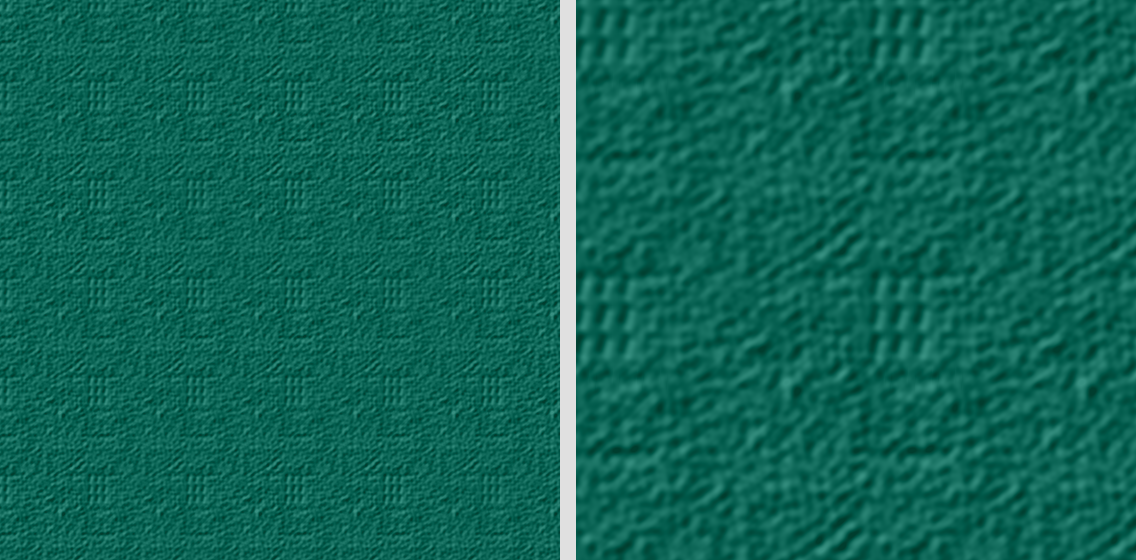
Left: the whole. Right: its middle third, enlarged.
A WebGL 2 fragment shader for this pattern:

```glsl
#version 300 es
precision highp float;

#define REPEATS 5.69
#define MOTIF_CENTRE vec2(0.1745, 0.8294)
#define BASE_COLOUR vec3(0.040, 0.390, 0.330)
#define RELIEF_GAIN 0.172
#define LIGHT_STEP 0.011
#define GROOVE_WIDTH 0.018
#define DASH_SPACING vec2(0.076, 0.100)
#define WEAVE_COUNT 22.0
#define WEAVE_DEPTH 0.075
#define BROAD_TONE 0.038
#define WEAR 0.3

uniform vec2 u_resolution;
out vec4 fragColor;

const float TAU = 6.2831853;

float hash(vec2 p) {
    vec3 q = fract(p.xyx * vec3(0.1031, 0.1030, 0.0973));
    q += dot(q, q.yzx + 33.33);
    return fract((q.x + q.y) * q.z);
}

float cornerSlope(vec2 cell, vec2 offset, vec2 period) {
    float angle = TAU * hash(mod(cell, period) + period * 1.7);
    return dot(vec2(cos(angle), sin(angle)), offset);
}

// Gradient noise that wraps after a whole number of cells
float gradientNoise(vec2 p, vec2 period) {
    vec2 i = floor(p), f = p - i;
    vec2 w = f * f * f * (f * (f * 6.0 - 15.0) + 10.0);
    vec2 e = vec2(1.0, 0.0);
    float low = mix(cornerSlope(i, f, period),
                    cornerSlope(i + e.xy, f - e.xy, period), w.x);
    float high = mix(cornerSlope(i + e.yx, f - e.yx, period),
                     cornerSlope(i + e.xx, f - e.xx, period), w.x);
    return mix(low, high, w.y);
}

float tileNoise(vec2 p, float count) {
    return gradientNoise(p * count, vec2(count));
}

// The shear stretches the grain along the rising diagonal
float slantedNoise(vec2 p, vec2 count) {
    return gradientNoise(vec2(p.x - p.y, p.y) * count, count);
}

// Soft groove along the segment from a to b
float groove(vec2 p, vec2 a, vec2 b) {
    vec2 ab = b - a;
    float d = length(p - a - ab * clamp(dot(p - a, ab) / dot(ab, ab), 0.0, 1.0));
    return exp(-d * d / (GROOVE_WIDTH * GROOVE_WIDTH));
}

// Soft-edged rectangular mask
float panel(vec2 p, vec2 centre, vec2 halfSize) {
    vec2 d = abs(p - centre) - halfSize;
    return (1.0 - smoothstep(-0.04, 0.04, d.x)) * (1.0 - smoothstep(-0.04, 0.04, d.y));
}

float stitchedMotif(vec2 p) {
    // Three columns of short, leaning dashes
    vec2 id = clamp(floor(p / DASH_SPACING + 0.5), vec2(-1.0), vec2(1.0));
    vec2 dash = p - id * DASH_SPACING;
    float cut = 1.35 * groove(dash, vec2(-0.006, -0.020), vec2(0.006, 0.020));

    // Frame lines above, beside and below the dashes
    cut += 0.55 * groove(p, vec2(-0.27, 0.135), vec2(0.20, 0.135));
    cut += 0.50 * groove(p, vec2(-0.33, -0.15), vec2(-0.33, 0.12));
    cut += 0.70 * groove(p, vec2(-0.14, -0.46), vec2(0.16, -0.46));

    // Row of shallow pits under the dashes
    float pitX = clamp(floor(p.x / 0.08 + 0.5), -1.0, 3.0) * 0.08;
    cut += 0.6 * groove(p, vec2(pitX - 0.02, -0.22), vec2(pitX + 0.02, -0.20));

    // Raised slanted stitch at the lower left
    cut -= 0.8 * groove(p, vec2(-0.37, -0.25), vec2(-0.31, -0.19));
    return cut;
}

float clothHeight(vec2 p) {
    vec2 q = p - floor(p + 0.5);
    float strokes = panel(q, vec2(0.0, 0.24), vec2(0.29, 0.07));
    float woven = panel(q, vec2(0.0, -0.03), vec2(0.27, 0.13));
    float dashed = panel(q, vec2(0.0), vec2(0.12, 0.15));

    // Irregular grain, calmer around the weave and the dashes
    float coarse = tileNoise(p, 11.0);
    float grain = 0.62 * tileNoise(p, 26.0)
                + 0.60 * slantedNoise(p, vec2(22.0, 16.0)) + 0.45 * coarse;
    grain *= (1.0 - 0.3 * woven) * (1.0 - 0.7 * dashed);
    grain += 0.65 * strokes * slantedNoise(p, vec2(19.0, 9.0));

    // Threads wander with the coarse grain
    vec2 thread = cos(TAU * WEAVE_COUNT * q + 3.0 * coarse);
    float weave = WEAVE_DEPTH * (thread.x + thread.y);
    weave *= mix(0.2, 1.0, woven) * (1.0 - dashed);
    return grain + weave - 0.6 * stitchedMotif(q);
}

void main() {
    vec2 uv = gl_FragCoord.xy / u_resolution;
    vec2 p = (uv - MOTIF_CENTRE) * REPEATS;

    // Emboss with light from the upper left
    vec2 toLight = LIGHT_STEP * vec2(-1.0, 1.0);
    float slope = clothHeight(p - toLight) - clothHeight(p + toLight);

    // Slight drift in contrast between repeats, broad tone within each
    float contrast = 1.0 + WEAR * gradientNoise(uv * REPEATS * 0.8, vec2(64.0));
    float tone = BROAD_TONE * (tileNoise(p, 5.0) + 0.6 * tileNoise(p, 9.0));
    float shade = clamp(RELIEF_GAIN * slope * contrast + tone, -0.15, 0.18);
    fragColor = vec4(clamp(BASE_COLOUR + shade, 0.0, 1.0), 1.0);
}
```
